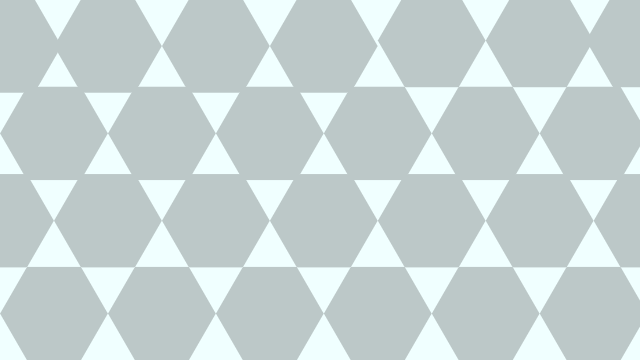
Give the GLSL for this pattern, as a WebGL 2 fragment shader.

```glsl
#version 300 es
precision highp float;
// Rows of flat-topped hexagons touching at their side corners, so that pale
// triangles show between them. Each hexagon is a distance function; a few rows
// and pieces have slipped and overlap. Lengths are fractions of canvas height.

uniform vec2 u_resolution;
out vec4 fragColor;

const vec3 GROUND = vec3(0.94, 1.0, 1.0);
const vec3 TILE = vec3(0.738, 0.784, 0.784);

const int ROWS = 4;
const int COLUMNS = 7;
const vec2 PITCH = vec2(0.2998, 0.2579);  // column and row spacing
const float RADIUS = 0.1497;              // centre to corner
const float SLIP = 0.0153;                // vertical overlap of slipped rows
const float NUDGE = 0.0213;               // sideways shift of the top end tiles

// Signed distance to the sides of a hexagon with flat top and bottom
float hexagon(vec2 p, float radius) {
    const vec2 SLANT = vec2(0.866025, 0.5);
    p = abs(p);
    return max(p.y, dot(p, SLANT)) - radius * SLANT.x;
}

// Centre of one tile, with every other row staggered by half a column
vec2 tileCentre(int row, int column, vec2 pitch, float slip, float nudge) {
    float stagger = (row % 2 == 0) ? 0.5 : 0.0;
    vec2 centre = pitch * (vec2(column, row) + vec2(stagger, 0.5));

    // The upper rows sink into those below; the top row only on its left
    bool topRow = row == ROWS - 1;
    float slips = max(float(row - 1), 0.0);
    if (topRow && column > 3) slips -= 1.0;
    centre.y -= slips * slip;

    // Both ends of the top row are pushed inwards
    if (topRow && column == 0) centre.x += nudge;
    if (topRow && column == COLUMNS - 1) centre.x -= nudge;
    return centre;
}

// Distance to the union of all tiles
float tiling(vec2 p, vec2 pitch, float radius) {
    float nearest = 1e3;
    for (int row = 0; row < ROWS; row++) {
        for (int column = 0; column < COLUMNS; column++) {
            vec2 centre = tileCentre(row, column, pitch, SLIP, NUDGE);
            nearest = min(nearest, hexagon(p - centre, radius));
        }
    }
    return nearest;
}

// Smooth coverage over one pixel
float coverage(float dist, float pixel) {
    return clamp(0.5 - dist / pixel, 0.0, 1.0);
}

void main() {
    float pixel = 1.0 / u_resolution.y;
    vec2 p = gl_FragCoord.xy * pixel;
    float tile = coverage(tiling(p, PITCH, RADIUS), pixel);
    fragColor = vec4(mix(GROUND, TILE, tile), 1.0);
}
```
